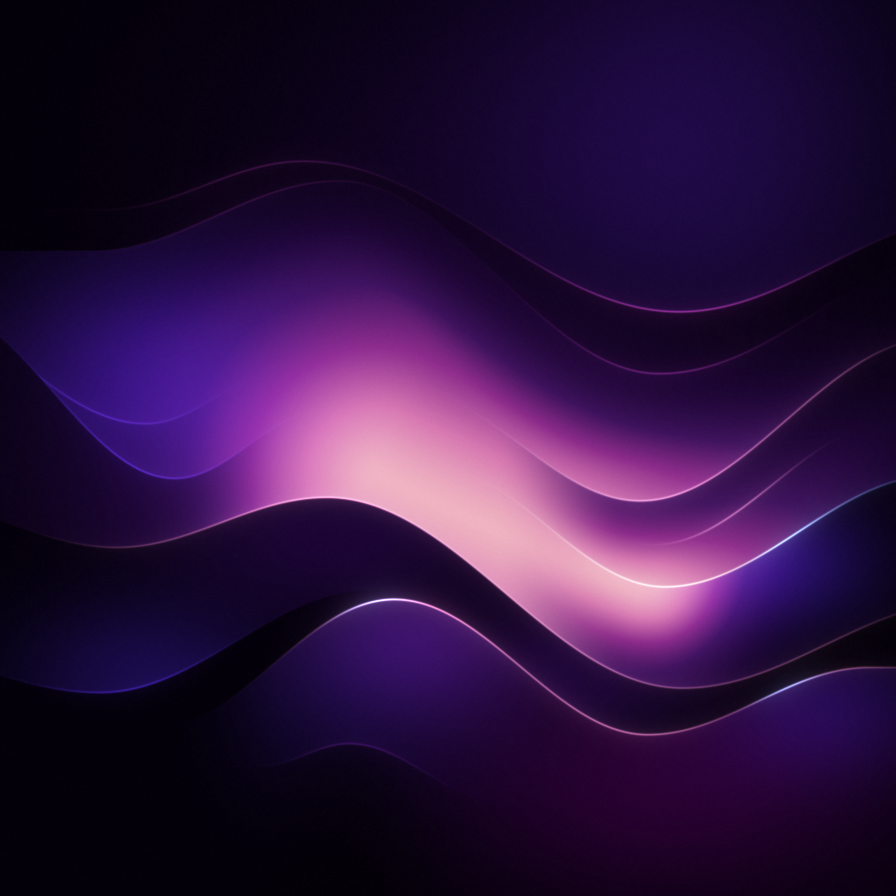
Reproduce this background procedurally as a WebGL 1 fragment shader.

```glsl
precision highp float;
uniform vec2 u_resolution;

const float PI = 3.14159265;
const vec3 INK = vec3(0.012, 0.0, 0.035);
const vec3 PLUM = vec3(0.11, 0.02, 0.20);
const vec3 VIOLET = vec3(0.24, 0.07, 0.36);
const vec3 MAGENTA = vec3(0.55, 0.17, 0.54);
const vec3 ROSE = vec3(0.84, 0.47, 0.69);
const vec3 CREAM = vec3(0.96, 0.76, 0.77);
const vec3 INDIGO = vec3(0.10, 0.05, 0.30);
const vec3 ICE = vec3(0.45, 0.65, 1.0);
const vec2 LIGHT_START = vec2(0.42, 0.47);
const vec2 LIGHT_END = vec2(0.71, 0.335);
const float LIGHT_REACH = 0.235;
const float RIM_WIDTH = 0.0013;
const float HALO_WIDTH = 0.011;
const float GRAIN = 0.008;

float hash(vec2 p) {
  return fract(sin(dot(p, vec2(12.9898, 78.233))) * 43758.5453);
}

float glow(vec2 p, vec2 center, vec2 radius) {
  vec2 q = (p - center) / radius;
  return exp(-dot(q, q));
}

float bump(float x, float center, float width) {
  float q = (x - center) / width;
  return exp(-q * q);
}

// Half a cosine wave between two knots: height gained and slope
vec2 rise(vec2 a, vec2 b, float x) {
  float span = b.x - a.x;
  float t = PI * clamp((x - a.x) / span, 0.0, 1.0);
  return (b.y - a.y) * 0.5 * vec2(1.0 - cos(t), PI * sin(t) / span);
}

vec2 wave(float x, vec2 a, vec2 b, vec2 c) {
  return vec2(a.y, 0.0) + rise(a, b, x) + rise(b, c, x);
}

// Signed distance to a wave, positive above it
float above(float y, vec2 w) {
  return (y - w.x) * inversesqrt(1.0 + w.y * w.y);
}

vec3 ramp(float t) {
  t *= 5.0;
  vec3 c = mix(INK, PLUM, clamp(t, 0.0, 1.0));
  c = mix(c, VIOLET, clamp(t - 1.0, 0.0, 1.0));
  c = mix(c, MAGENTA, clamp(t - 2.0, 0.0, 1.0));
  c = mix(c, ROSE, clamp(t - 3.0, 0.0, 1.0));
  return mix(c, CREAM, clamp(t - 4.0, 0.0, 1.0));
}

// Diagonal bar of light
float mainLight(vec2 p) {
  vec2 q = p - LIGHT_START, bar = LIGHT_END - LIGHT_START;
  float d = length(q - bar * clamp(dot(q, bar) / dot(bar, bar), 0.0, 1.0));
  return 0.96 * exp(-pow(d / LIGHT_REACH, 1.5));
}

// Fill below an edge, then light the edge itself
void layer(inout vec3 col, vec3 fill, float d, float mask, vec3 rim) {
  float px = 1.0 / u_resolution.y;
  col = mix(col, fill, mask * (1.0 - smoothstep(-px, px, d)));
  float line = bump(d, 0.0, max(RIM_WIDTH, 0.8 * px));
  float halo = 0.22 * exp(-abs(d) / HALO_WIDTH);
  col += (1.0 - col) * rim * (line + halo);
}

void main() {
  vec2 p = gl_FragCoord.xy / u_resolution;
  float x = p.x, y = p.y, light = mainLight(p), d;
  vec3 leftHaze = INDIGO * glow(p, vec2(0.16, 0.57), vec2(0.16, 0.15));

  // Backdrop
  vec3 col = INK + vec3(0.10, 0.035, 0.22) * glow(p, vec2(0.78, 0.84), vec2(0.24, 0.27))
    + PLUM * 0.35 * glow(p, vec2(0.48, 0.82), vec2(0.28, 0.22));

  // Upper folds
  vec2 w = wave(x, vec2(0.117, 0.766), vec2(0.339, 0.82), vec2(0.758, 0.652));
  d = above(y, w + rise(vec2(0.758, 0.652), vec2(1.094, 0.759), x));
  layer(col, ramp(light * 0.42), d, smoothstep(0.05, 0.25, x),
    MAGENTA * (0.75 * bump(x, 0.76, 0.15) + 0.28 * bump(x, 0.3, 0.13)));
  w = wave(x, vec2(0.104, 0.72), vec2(0.378, 0.798), vec2(0.736, 0.583));
  d = above(y, w + rise(vec2(0.736, 0.583), vec2(1.107, 0.733), x));
  layer(col, ramp(light * mix(0.55, 1.0, smoothstep(0.0, 0.12, -d))) + leftHaze, d, 1.0,
    MAGENTA * (0.45 * bump(x, 0.74, 0.11) + 0.2 * bump(x, 0.28, 0.13)));

  // Left folds
  d = above(y, wave(x, vec2(-0.13, 0.674), vec2(0.163, 0.527), vec2(0.313, 0.583)));
  layer(col, ramp(light * 0.9) + leftHaze * 0.85, d, 1.0 - smoothstep(0.15, 0.27, x),
    INDIGO * 1.3 * bump(x, 0.12, 0.09));
  d = above(y, wave(x, vec2(-0.078, 0.661), vec2(0.195, 0.466), vec2(0.365, 0.544)));
  layer(col, ramp(light * 0.72) + leftHaze * 0.15, d, 1.0 - smoothstep(0.17, 0.32, x),
    INDIGO * 1.6 * bump(x, 0.16, 0.1));

  // Right folds
  d = above(y, wave(x, vec2(0.443, 0.57), vec2(0.714, 0.441), vec2(1.042, 0.622)));
  float shade = mix(0.58, 0.98, smoothstep(0.0, 0.1, -d));
  layer(col, ramp(light * shade), d, smoothstep(0.55, 0.7, x),
    ROSE * (0.85 * bump(x, 0.74, 0.12) + 0.3 * bump(x, 0.92, 0.08)));
  d = above(y, wave(x, vec2(0.6, 0.41), vec2(0.729, 0.392), vec2(1.0, 0.53)));
  layer(col, col, d, 0.0, ROSE * 0.6 * bump(x, 0.82, 0.06));
  d = above(y, wave(x, vec2(0.482, 0.479), vec2(0.742, 0.345), vec2(1.042, 0.469)));
  shade = mix(1.0, 0.5, smoothstep(0.0, 0.11, -d)) * (1.0 - 0.85 * smoothstep(0.73, 0.95, x));
  layer(col, ramp(light * shade) + INDIGO * glow(p, vec2(0.88, 0.37), vec2(0.1, 0.07)),
    d, smoothstep(0.55, 0.7, x),
    CREAM * bump(x, 0.75, 0.11) + ICE * (0.75 * bump(x, 0.88, 0.04) + 0.3 * bump(x, 0.95, 0.07)));

  // Long central ridge
  w = wave(x, vec2(-0.104, 0.44), vec2(0.13, 0.389), vec2(0.365, 0.445));
  w += rise(vec2(0.365, 0.445), vec2(0.762, 0.232), x);
  d = above(y, w + rise(vec2(0.762, 0.232), vec2(1.081, 0.329), x));
  vec3 fill = INK + PLUM * (0.85 * glow(p, vec2(0.37, 0.4), vec2(0.2, 0.09))
    + 0.9 * glow(p, vec2(0.62, 0.24), vec2(0.17, 0.09)))
    + INDIGO * 0.8 * glow(p, vec2(0.16, 0.25), vec2(0.14, 0.08));
  layer(col, fill, d, 1.0, ROSE * (0.95 * bump(x, 0.36, 0.13)
    + 0.6 * bump(x, 0.62, 0.17) + 0.25 * bump(x, 0.9, 0.12) + 0.2 * bump(x, 0.16, 0.08)));

  // Shadowed lower fold
  d = above(y, wave(x, vec2(-0.13, 0.271), vec2(0.111, 0.227), vec2(0.417, 0.342)));
  layer(col, INK, d, 1.0 - smoothstep(0.28, 0.46, x), INDIGO * 1.4 * bump(x, 0.15, 0.09));

  // Front ridge
  w = wave(x, vec2(0.169, 0.186), vec2(0.44, 0.331), vec2(0.723, 0.18));
  d = above(y, w + rise(vec2(0.723, 0.18), vec2(0.97, 0.255), x));
  fill = INK + VIOLET * 0.75 * glow(p, vec2(0.47, 0.3), vec2(0.14, 0.09))
    + INDIGO * (0.5 * glow(p, vec2(0.4, 0.23), vec2(0.18, 0.12))
    + 0.75 * glow(p, vec2(0.92, 0.21), vec2(0.12, 0.08)))
    + vec3(0.15, 0.005, 0.16) * glow(p, vec2(0.75, 0.13), vec2(0.25, 0.14));
  layer(col, fill, d, smoothstep(0.16, 0.32, x),
    ROSE * (0.9 * bump(x, 0.47, 0.1) + 0.65 * bump(x, 0.69, 0.14) + 0.4 * bump(x, 0.94, 0.08))
    + ICE * (0.7 * bump(x, 0.42, 0.04) + 0.65 * bump(x, 0.88, 0.035)));
  d = above(y, wave(x, vec2(0.29, 0.145), vec2(0.39, 0.17), vec2(0.56, 0.105)));
  layer(col, fill * 0.55, d, bump(x, 0.39, 0.1), VIOLET * 0.5 * bump(x, 0.4, 0.07));

  // Fine grain against banding
  col += GRAIN * (hash(floor(p * 512.0)) - 0.5);
  gl_FragColor = vec4(clamp(col, 0.0, 1.0), 1.0);
}
```
